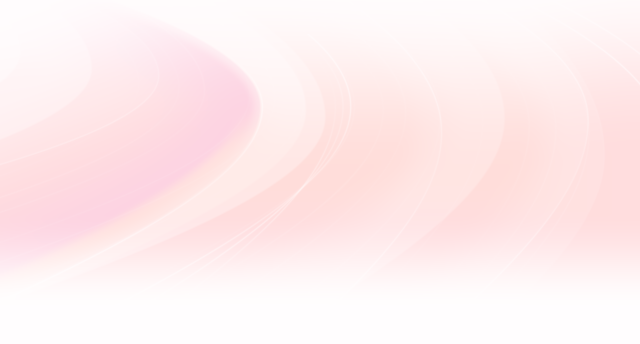
Reproduce this background procedurally as a Shadertoy shader.

```glsl
// Soft blush backdrop of translucent ribbons that bulge to the right.
// Each ribbon follows a bent curve: a parabola above its apex and a
// hyperbola below it. Vertical fades melt everything into white.

#define WHITE vec3(1.0, 0.988, 0.991)
#define PEACH vec3(1.0, 0.868, 0.855)
#define ROSE vec3(1.0, 0.866, 0.874)
#define PINK vec3(0.992, 0.828, 0.886)
#define CREAM vec3(1.0, 0.945, 0.93)
#define LINE_WIDTH 0.0026
#define EDGE_SOFTNESS 0.004
#define BEND_RADIUS 0.45
#define STREAK_COUNT 14
#define STREAK_OPACITY 0.12

float hash(float n) {
    return fract(sin(n * 127.1) * 43758.5453);
}

// Signed distance in canvas heights, positive on the left of the curve.
// curve = apex x, apex y, curvature above, steepness below
float curveDistance(vec2 p, vec4 curve) {
    float aspect = iResolution.x / iResolution.y;
    float dy = p.y - curve.y;
    float root = sqrt(BEND_RADIUS * BEND_RADIUS + dy * dy);
    float drop = dy < 0.0 ? curve.z * dy * dy : curve.w * (root - BEND_RADIUS);
    float slope = dy < 0.0 ? 2.0 * curve.z * dy : curve.w * dy / root;
    return (curve.x - drop - p.x) * aspect / length(vec2(1.0, aspect * slope));
}

float leftOf(float d) {
    float soft = max(EDGE_SOFTNESS, 0.8 / iResolution.y);
    return smoothstep(-soft, soft, d);
}

// Hairline that swells and fades slowly along its length
float thinLine(float d, float y, float seed) {
    float width = max(LINE_WIDTH, 0.6 / iResolution.y);
    float swell = 0.72 + 0.28 * sin(9.0 * y + 6.28 * hash(seed));
    return exp(-d * d / (width * width)) * swell;
}

// Pale veil that is strongest at its right edge, with an optional bright rim
vec3 addRibbon(vec3 color, vec2 p, vec4 curve, float width, float veil, float rim) {
    float d = curveDistance(p, curve);
    float fill = leftOf(d) * (1.0 - smoothstep(0.3 * width, width, d));
    color = mix(color, WHITE, fill * veil);
    return mix(color, WHITE, thinLine(d, p.y, curve.x) * rim);
}

// Peach field on the right, white at the top and rosier at the far side
vec3 outerField(vec2 p) {
    float farSide = smoothstep(0.78, 1.0, p.x);
    vec3 warm = mix(PEACH, ROSE, max(farSide * 0.8, smoothstep(0.52, 0.7, p.y)));
    float shade = smoothstep(-0.04, 0.5, p.y + 0.05 * farSide);
    return mix(WHITE, warm, shade);
}

// Pink hollow on the left, deepest close to the main curve
vec3 innerField(vec2 p, float d) {
    float glow = exp(-pow((d - 0.06) / 0.2, 2.0));
    float low = smoothstep(0.3, 0.48, p.y);
    float peachRim = low * (1.0 - smoothstep(0.035, 0.085, d));
    vec3 tint = mix(ROSE, PINK, glow * (1.0 - peachRim));
    tint = mix(tint, mix(PEACH, CREAM, 0.25), peachRim * 0.9);
    return mix(WHITE, tint, smoothstep(-0.05, 0.54, p.y + 0.7 * (p.x - 0.12)));
}

void mainImage(out vec4 fragColor, in vec2 fragCoord) {
    vec2 p = fragCoord / iResolution.xy;
    p.y = 1.0 - p.y; // measure downwards from the top edge

    // Ribbons on the right, from far to near
    vec3 color = outerField(p);
    color = addRibbon(color, p, vec4(0.944, 0.45, 0.7, 0.8), 0.24, 0.12, 0.08);
    color = addRibbon(color, p, vec4(0.919, 0.35, 1.35, 0.75), 0.2, 0.12, 0.4);
    color = addRibbon(color, p, vec4(0.788, 0.345, 1.1, 1.1), 0.3, 0.24, 0.06);
    color = addRibbon(color, p, vec4(0.69, 0.385, 1.0, 0.75), 0.12, 0.06, 0.42);
    color = addRibbon(color, p, vec4(0.508, 0.34, 1.35, 2.0), 0.32, 0.32, 0.08);

    // Near ribbon, white above and creamy below
    float nearFill = leftOf(curveDistance(p, vec4(0.478, 0.32, 1.5, 1.75)));
    vec3 nearTint = mix(WHITE, CREAM, smoothstep(0.25, 0.5, p.y));
    color = mix(color, nearTint, nearFill * 0.36);

    // Bundle of fine lines that cross below the middle
    for (int i = 0; i < 3; i++) {
        float k = float(i);
        vec4 strand = vec4(0.548 - 0.012 * k, 0.31, 1.5, 1.3 - 0.2 * k);
        float opacity = (0.5 - 0.1 * k) * smoothstep(0.1, 0.1 + 0.2 * k, p.y);
        color = mix(color, WHITE, thinLine(curveDistance(p, strand), p.y, k) * opacity);
    }

    // Lines sweeping out of the upper right corner
    for (int i = 0; i < 2; i++) {
        float k = float(i);
        vec4 sweep = vec4(1.04 + 0.05 * k, 0.42, 1.3, 0.1);
        color = mix(color, WHITE, thinLine(curveDistance(p, sweep), p.y, k) * 0.5);
    }

    // Pink hollow bounded by the main curve, then its inner ribbons
    vec4 mainCurve = vec4(0.41, 0.31, 2.4, 1.5);
    float d = curveDistance(p, mainCurve);
    float hollow = 0.45 * leftOf(d - 0.006) + 0.55 * smoothstep(0.005, 0.045, d);
    color = mix(color, innerField(p, d), hollow);
    color = mix(color, WHITE, thinLine(d, p.y, 0.0) * 0.6 * smoothstep(0.1, 0.35, p.y));
    color = addRibbon(color, p, vec4(0.248, 0.22, 2.65, 3.6), 0.2, 0.08, 0.25);
    color = addRibbon(color, p, vec4(0.143, 0.2, 1.95, 3.2), 0.3, 0.34, 0.05);
    color = addRibbon(color, p, vec4(0.032, 0.15, 2.4, 3.6), 0.2, 0.45, 0.05);

    // Scattered faint streaks
    for (int i = 0; i < STREAK_COUNT; i++) {
        float seed = float(i) + 1.0;
        float x = mix(0.15, 0.95, (seed + hash(seed)) / float(STREAK_COUNT + 1));
        float steepness = mix(3.0, 0.7, smoothstep(0.15, 0.8, x));
        vec4 streak = vec4(x, 0.2 + 0.2 * x, mix(2.4, 1.0, x), steepness);
        float strength = STREAK_OPACITY * (0.4 + 0.6 * hash(seed + 31.0));
        color = mix(color, WHITE, thinLine(curveDistance(p, streak), p.y, seed) * strength);
    }

    // Melt the lower part into white
    color = mix(color, vec3(1.0, 0.994, 0.995), smoothstep(0.62, 0.9, p.y));
    fragColor = vec4(color, 1.0);
}
```
